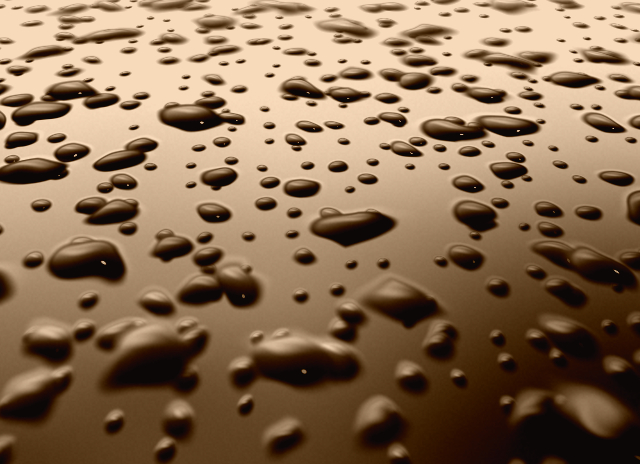
Write a WebGL 1 fragment shader that draws this texture.

```glsl
precision highp float;
// Sepia water drops on a receding glossy surface, with shallow focus.
uniform vec2 u_resolution;

#define HORIZON 1.7       // height where the surface would vanish
#define COLUMNS 11.0      // density of drops across
#define ROWS 21.0         // density of drops in depth
#define FOCUS_Y 0.64      // height of the sharp zone
#define NEAR_BLUR 0.024
#define FAR_BLUR 0.009
#define SMALL_CELL 0.85   // cell sizes of the three layers
#define MEDIUM_CELL 1.25
#define BIG_CELL 1.9
#define SHARE 0.62        // part of the cells holding a drop
#define GRAIN 0.018

float hash(vec2 p) {
  vec3 q = fract(vec3(p.xyx) * 0.1031);
  q += dot(q, q.yzx + 33.33);
  return fract((q.x + q.y) * q.z);
}

float noise(vec2 p) {
  vec2 i = floor(p), f = fract(p);
  f = f * f * (3.0 - 2.0 * f);
  return mix(mix(hash(i), hash(i + vec2(1.0, 0.0)), f.x),
             mix(hash(i + vec2(0.0, 1.0)), hash(i + 1.0), f.x), f.y);
}

// Brightness to sepia, keeping shadows warm
vec3 sepia(float t) {
  t = clamp(t, 0.045, 0.97);
  return vec3(t, t - 0.115 * smoothstep(0.0, 0.18, t),
                 t - 0.24 * smoothstep(0.0, 0.27, t));
}

// Lit surface: bright far away, dark in the near right corner
float surfaceTone(vec2 p) {
  float t = mix(0.32, 1.03, smoothstep(-0.08, 0.95, p.y));
  t -= 0.36 * smoothstep(0.55, 1.4, p.x) * (1.0 - smoothstep(0.3, 0.95, p.y));
  return t + 0.06 * (noise(p * vec2(3.0, 6.0)) - 0.5);
}

// Light and shade of one drop; e is the place inside it, r its outline metric
float dropTone(vec2 e, float r, float base, float near, float blur, float rnd, float big) {
  float light = e.y * 0.85 - e.x * 0.35 + 0.15 * (rnd - 0.5);
  float wide = min(blur, 0.2);
  float tone = mix(0.02, base * 0.8, smoothstep(-0.3 - wide, 0.6 + wide, light));
  tone += near * 0.5 * smoothstep(0.15, 0.75, light);
  tone *= 1.0 - 0.5 * (1.0 - near) * smoothstep(0.75, 0.95, r);
  // Reflected gleam and specular spark
  tone += 0.2 * smoothstep(0.35, 0.0, length((e - vec2(-0.15, 0.4)) * vec2(0.5, 1.4)));
  float spot = length((e - vec2(0.35, -0.3)) * vec2(1.4, 1.0)) * (1.0 + big);
  float spark = smoothstep(0.22, 0.1, spot) * step(0.5, rnd);
  return tone + 0.85 * spark * smoothstep(0.35, 0.1, blur);
}

// One scattered layer of drops painted over the given tone
float addDrops(float tone, vec2 p, float base, float cell, float big) {
  float s = HORIZON - p.y;
  vec2 ground = vec2((p.x - 0.69) / s * COLUMNS, ROWS / s) / cell;
  vec2 home = floor(ground);
  float cellHeight = cell * s * s / ROWS;
  float near = 1.0 - smoothstep(0.15, 0.65, p.y);
  float haze = 0.35 * smoothstep(0.8, 1.05, p.y);
  float blur = 0.0025 + NEAR_BLUR * pow(max(FOCUS_Y - p.y, 0.0) / FOCUS_Y, 1.5)
             + FAR_BLUR * smoothstep(FOCUS_Y + 0.08, 1.1, p.y);
  vec2 warp = vec2(noise(ground * 2.8 + 7.0), noise(ground * 2.8 + 41.0)) - 0.5;

  for (int j = -1; j <= 1; j++) {
    for (int i = -1; i <= 1; i++) {
      vec2 id = home + vec2(float(i), float(j));
      vec2 key = id + 71.0 + 53.0 * big;
      if (hash(key) > SHARE) continue;
      float a = hash(key + 11.3), b = hash(key + 23.7);
      float c = hash(key + 37.1), d = hash(key + 59.9);
      vec2 center = id + 0.5 + 0.6 * (vec2(a, b) - 0.5);
      vec2 size = mix(vec2(0.12, 0.14) + vec2(0.17, 0.15) * c * c,
                      vec2(0.21, 0.19) + vec2(0.21, 0.13) * c, big);
      size.y *= 1.0 + 0.35 * near;

      // Sheared, bent and pointed outline
      vec2 e = (ground - center) / size;
      e += warp * mix(0.25, 0.65, big);
      e.y += e.x * (d - 0.3) * mix(0.35, 0.9, big);
      e.y += (a - 0.4) * 0.5 * big * min(e.x * e.x, 1.5);
      float tip = mix(2.0, 1.15 + 0.9 * b, big);
      float r = sqrt(pow(abs(e.x) + 0.0001, tip) + e.y * e.y);

      float soft = clamp(blur / (size.y * cellHeight), 0.03, 0.55);
      float mask = 1.0 - smoothstep(1.0 - soft, 1.0 + soft, r);
      float halo = smoothstep(0.9, 1.05, r) * (1.0 - smoothstep(1.05, 1.4, r));
      tone += 0.1 * halo * smoothstep(-0.2, 0.9, e.y);
      float body = dropTone(e, r, base, near, soft, d, big);
      tone = mix(tone, mix(body, base, haze), mask);
    }
  }
  return tone;
}

void main() {
  vec2 p = gl_FragCoord.xy / u_resolution.y;
  float base = surfaceTone(p);
  float tone = addDrops(base, p, base, SMALL_CELL, 0.0);
  tone = addDrops(tone, p, base, MEDIUM_CELL, 0.5);
  tone = addDrops(tone, p, base, BIG_CELL, 1.0);
  tone += GRAIN * (noise(p * 260.0) - 0.5);
  gl_FragColor = vec4(sepia(tone), 1.0);
}
```
